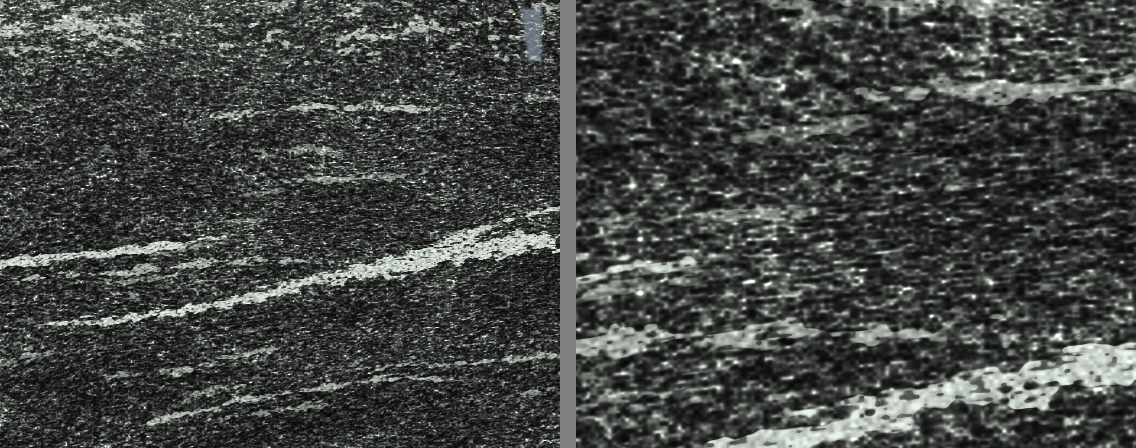
Left, the full canvas; right, a detail of the centre.
Give the GLSL for this texture, as a WebGL 1 fragment shader.

```glsl
precision highp float;
// Polished dark gneiss: fine foliated grain, a flaky pale band near the top,
// and ragged quartz veins that rise to the right. Grain is log-normal value
// noise in a sheared frame; veins are bent strips with noisy edges.
uniform vec2 u_resolution;

const vec3 STONE_TINT = vec3(0.965, 1.01, 0.962);
const vec3 GLARE_COLOR = vec3(0.50, 0.55, 0.61);
const float GRAIN_MEDIAN = -1.70;   // natural log of the middle tone
const float GRAIN_SPREAD = 0.60;
const float QUARTZ_TONE = 0.80;
const float FOLIATION_TILT = 0.16;
const float BAND_HEIGHT = 0.925;
const float BAND_WIDTH = 0.068;
const float EDGE_SOFTNESS = 0.0022;
const int WISP_COUNT = 18;

float hash(vec2 p) {
  vec3 q = fract(vec3(p.xyx) * 0.1031);
  q += dot(q, q.yzx + 33.33);
  return fract((q.x + q.y) * q.z);
}

float noise(vec2 p) {
  vec2 cell = floor(p);
  vec2 f = fract(p);
  f = f * f * (3.0 - 2.0 * f);
  float low = mix(hash(cell), hash(cell + vec2(1.0, 0.0)), f.x);
  float high = mix(hash(cell + vec2(0.0, 1.0)), hash(cell + 1.0), f.x);
  return mix(low, high, f.y);
}

// Noise rescaled to zero mean and about unit deviation.
float bump(vec2 p) {
  return (noise(p + 61.0) - 0.5) / 0.214;
}

// Shape holds bend, half width, roughness and strength.
float vein(vec2 p, float ragged, vec2 a, vec2 b, vec4 shape) {
  float t = (p.x - a.x) / (b.x - a.x);
  float middle = mix(a.y, b.y, t) + shape.x * 4.0 * t * (1.0 - t);
  float taper = smoothstep(0.0, 0.25, t) * (1.0 - smoothstep(0.7, 1.0, t));
  float edge = shape.y * (taper + shape.z * ragged) - abs(p.y - middle);
  float cover = smoothstep(-EDGE_SOFTNESS, EDGE_SOFTNESS, edge);
  return cover * smoothstep(0.0, 0.2, taper) * shape.w;
}

// Named veins: the long bright ones and their thin companions.
float mainVeins(vec2 p, float r) {
  float v = vein(p, r, vec2(-0.15, 0.384), vec2(0.56, 0.476), vec4(0.004, 0.0105, 0.35, 1.0));
  v = max(v, vein(p, r, vec2(0.02, 0.262), vec2(1.40, 0.600), vec4(-0.056, 0.0085, 0.60, 1.0)));
  v = max(v, vein(p, r, vec2(0.67, 0.362), vec2(1.36, 0.474), vec4(0.015, 0.0185, 0.42, 1.0)));
  v = max(v, vein(p, r, vec2(0.00, 0.360), vec2(0.80, 0.414), vec4(0.022, 0.0050, 1.00, 0.75)));
  v = max(v, vein(p, r, vec2(0.22, 0.020), vec2(1.13, 0.158), vec4(0.038, 0.0044, 0.80, 0.75)));
  v = max(v, vein(p, r, vec2(0.73, 0.164), vec2(1.33, 0.208), vec4(0.008, 0.0042, 0.90, 0.75)));
  v = max(v, vein(p, r, vec2(0.40, 0.718), vec2(1.06, 0.754), vec4(0.022, 0.0052, 0.95, 0.80)));
  v = max(v, vein(p, r, vec2(0.60, 0.588), vec2(1.00, 0.618), vec4(0.000, 0.0042, 1.20, 0.60)));
  return max(v, vein(p, r, vec2(0.36, 0.160), vec2(0.66, 0.238), vec4(0.004, 0.0050, 0.95, 0.70)));
}

// Short faint streaks scattered below the pale band.
float wisps(vec2 p, float ragged) {
  float v = 0.0;
  for (int i = 0; i < WISP_COUNT; i++) {
    float id = float(i) + 1.0;
    vec2 start = vec2(hash(vec2(id, 3.7)) * 1.3 - 0.1, hash(vec2(id, 9.1)) * 0.8);
    float span = mix(0.10, 0.32, hash(vec2(id, 15.3)));
    float rise = span * FOLIATION_TILT * (1.0 - smoothstep(0.2, 0.75, start.y));
    float strength = mix(0.30, 0.62, hash(vec2(id, 21.9)));
    v = max(v, vein(p, ragged, start, start + vec2(span, rise), vec4(0.0, 0.004, 1.2, strength)));
  }
  return v;
}

void main() {
  vec2 p = gl_FragCoord.xy / u_resolution.y;

  // Foliation frame: level at the top, tilted lower down.
  float tilt = FOLIATION_TILT * (1.0 - smoothstep(0.1, 0.85, p.y));
  vec2 q = vec2(p.x, p.y - tilt * p.x + 0.006 * bump(p * vec2(5.0, 7.0)));

  // Grain at four scales, then a log-normal tone.
  float patches = bump(q * vec2(5.0, 15.0));
  float streak = bump(q * vec2(75.0, 240.0));
  float grain = bump(q * vec2(170.0, 290.0));
  float speck = bump(p * vec2(310.0, 350.0));
  float z = 0.55 * streak + 0.62 * grain + 0.48 * speck + 0.20 * patches;
  float tone = exp(GRAIN_MEDIAN + GRAIN_SPREAD * z);

  // Uneven light: brighter at the upper left, dimmer at the lower right.
  vec2 fromHaze = (p - vec2(0.38, 1.02)) / vec2(0.42, 0.22);
  float haze = exp(-dot(fromHaze, fromHaze));
  tone *= 1.0 + 0.14 * (p.y - 0.5) - 0.12 * (p.x - 0.6);
  tone += 0.07 * haze;

  // Pale flakes, crowded in the upper band and sparse elsewhere.
  float fromBand = (p.y - BAND_HEIGHT) / BAND_WIDTH;
  float band = exp(-fromBand * fromBand);
  float flake = 0.6 * noise(q * vec2(30.0, 82.0)) + 0.4 * noise(q * vec2(85.0, 175.0) + 17.0);
  float level = mix(0.86, 0.64, band) - 0.035 * patches;
  float flakes = smoothstep(level - 0.05, level + 0.07, flake) * mix(0.55, 0.85, band);

  // Quartz with wandering, ragged outlines and small dark pits.
  float ragged = 0.75 * bump(q * vec2(38.0, 85.0)) + 0.55 * bump(q * vec2(110.0, 190.0));
  vec2 wander = p + vec2(0.0, 0.0035 * bump(vec2(p.x * 13.0, p.y * 4.0)));
  float quartz = max(mainVeins(wander, ragged), wisps(wander, ragged));
  quartz = max(quartz, flakes);
  quartz *= 1.0 - 0.55 * smoothstep(1.0, 1.7, -grain);
  float quartzTone = clamp(QUARTZ_TONE + 0.06 * grain + 0.05 * speck, 0.5, 0.95);
  tone = mix(tone, max(tone, quartzTone), quartz);
  vec3 color = STONE_TINT * tone;

  // Soft window reflection on the polish, at the upper right.
  vec2 pane = abs(p - vec2(1.190 - 0.06 * (p.y - 0.92), 0.922));
  float paneEdge = max(pane.x - 0.018 - 0.07 * (p.y - 0.92), pane.y - 0.058);
  float glare = 1.0 - smoothstep(-0.005, 0.006, paneEdge);
  color = mix(color, max(color, GLARE_COLOR), 0.75 * glare);

  gl_FragColor = vec4(clamp(color, 0.0, 1.0), 1.0);
}
```
